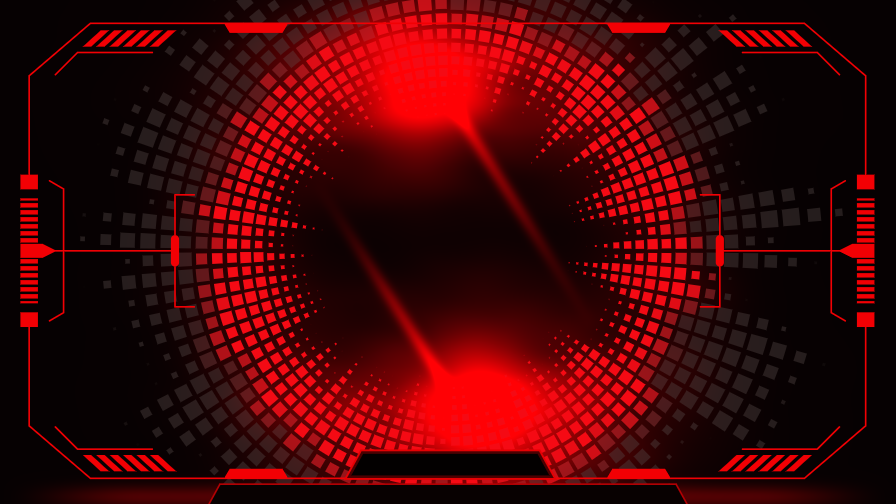
A WebGL 2 fragment shader for this background:

```glsl
#version 300 es
precision highp float;
// Red sci-fi HUD frame around a halftone ring with two smoky glows and light beams.
uniform vec2 u_resolution;
out vec4 fragColor;

const vec3 RED = vec3(1.0, 0.0, 0.015);
const float HEIGHT = 4.32;  // canvas height in scene units
const float SPOKES = 96.0;

vec2 hash2(vec2 p) {
    p = vec2(dot(p, vec2(127.1, 311.7)), dot(p, vec2(269.5, 183.3)));
    return fract(sin(p) * 43758.5) * 2.0 - 1.0;
}

float gradientNoise(vec2 p) {
    vec2 i = floor(p), f = p - i, u = f * f * (3.0 - 2.0 * f), e = vec2(1, 0);
    return mix(mix(dot(hash2(i), f), dot(hash2(i + e), f - e), u.x),
               mix(dot(hash2(i + e.yx), f - e.yx), dot(hash2(i + 1.0), f - 1.0), u.x), u.y);
}

float cover(float d) { return clamp(0.5 - d * u_resolution.y / HEIGHT, 0.0, 1.0); }

float box(vec2 p, vec2 halfSize) {
    vec2 d = abs(p) - halfSize;
    return max(d.x, d.y);
}

float segment(vec2 p, vec2 a, vec2 b) {
    vec2 ab = b - a;
    return length(p - a - ab * clamp(dot(p - a, ab) / dot(ab, ab), 0.0, 1.0));
}

float glow(vec2 p, vec2 center, vec2 size) {
    vec2 d = (p - center) / size;
    return exp(-dot(d, d));
}

float beam(vec2 p, vec2 bright, vec2 faint) {
    vec2 axis = faint - bright;
    float t = dot(p - bright, axis) / dot(axis, axis);
    float d = segment(p, bright, faint);
    return exp(-d * d / 0.0035) * (1.0 - smoothstep(0.1, 1.1, t));
}

vec3 background(vec2 p) {
    float smoke = 1.0 + 0.8 * gradientNoise(p * vec2(1.0, 1.9) + 4.0)
                + 0.35 * gradientNoise(p * vec2(2.1, 4.0));
    float halo = 0.55 * glow(p, vec2(-0.1, 1.38), vec2(1.3, 0.72))
               + 0.60 * glow(p, vec2(0.2, -1.3), vec2(1.25, 0.75));
    float core = 0.65 * glow(p, vec2(-0.17, 1.45), vec2(0.55, 0.36))
               + 0.70 * glow(p, vec2(0.28, -1.36), vec2(0.55, 0.38));
    float rim = 0.13 * exp(-pow((length(p) - 1.85) / 0.55, 2.0));
    float floorGlow = 0.28 * exp(-pow((p.y + 2.1) / 0.1, 2.0)) * smoothstep(3.84, 2.6, abs(p.x));
    float light = halo * smoke + core + rim * smoke + floorGlow
                + 0.45 * beam(p, vec2(0.08, 1.2), vec2(1.22, -0.6))
                + 0.5 * beam(p, vec2(0.02, -1.2), vec2(-1.1, 0.55));
    return vec3(0.025, 0.005, 0.006) + RED * min(light, 1.0);
}

// Log-polar cells keep the squares in proportion as the ring widens.
vec3 halftone(vec3 color, vec2 p) {
    float step = 6.28319 / SPOKES;
    vec2 cell = vec2(atan(p.y, p.x), log(max(length(p), 0.01))) / step;
    vec2 id = floor(cell);
    float angle = (id.x + 0.5) * step, radius = exp((id.y + 0.5) * step);
    vec2 dir = vec2(cos(angle), sin(angle));
    float ragged = gradientNoise(dir * 5.0 + 7.0) + 0.4 * hash2(vec2(id.x, 3.0)).x;
    float inner = 1.12 + 0.4 * ragged;
    float outer = 2.6 + 0.9 * ragged * abs(dir.x) + 0.35 * dir.x * dir.x;
    float size = 0.37 * smoothstep(inner, inner + 0.65, radius)
               * (1.0 - smoothstep(outer - 0.45, outer + 0.3, radius));
    size *= 1.0 + 0.12 * hash2(id).x;
    vec2 f = abs(fract(cell) - 0.5);
    float d = (max(f.x, f.y) - size) * step * length(p);
    float fade = smoothstep(1.9, 2.25, radius + 0.25 * ragged);
    vec3 tint = mix(vec3(0.96, 0.04, 0.08), vec3(0.13, 0.11, 0.11) + color * 0.6, fade);
    return mix(color, tint, cover(d) * smoothstep(0.03, 0.1, size));
}

// The frame is mirrored, so q lies in one quadrant.
float frameShape(vec2 q) {
    float line = min(segment(q, vec2(0, 1.95), vec2(3.06, 1.95)),
                     segment(q, vec2(3.06, 1.95), vec2(3.585, 1.5)));
    line = min(line, segment(q, vec2(3.585, 1.5), vec2(3.585, 0.65)));
    line = min(line, segment(q, vec2(2.53, 1.7), vec2(3.17, 1.7)));
    line = min(line, segment(q, vec2(3.17, 1.7), vec2(3.36, 1.51)));
    line = min(line, segment(q, vec2(3.29, 0), vec2(3.29, 0.53)));
    line = min(line, segment(q, vec2(3.29, 0.53), vec2(3.41, 0.6)));
    line = min(line, segment(q, vec2(2.335, 0), vec2(2.335, 0.48)));
    line = min(line, segment(q, vec2(2.335, 0.48), vec2(2.17, 0.48)));
    line = min(line, segment(q, vec2(2.335, 0), vec2(3.4, 0)));
    // Side blocks, ladder, arrow and pill
    float solid = box(q - vec2(3.585, 0.59), vec2(0.075, 0.063));
    float rung = abs(fract(q.y / 0.06) - 0.5) * 0.06 - 0.019;
    solid = min(solid, max(rung, box(q - vec2(3.585, 0), vec2(0.075, 0.45))));
    solid = min(solid, max(q.y - clamp((q.x - 3.35) * 0.5, 0.0, 0.06), abs(q.x - 3.505) - 0.155));
    solid = min(solid, segment(q, vec2(2.335, 0), vec2(2.335, 0.1)) - 0.035);
    // Edge tabs and corner hatching
    solid = min(solid, max(abs(q.x - 1.64) - 0.275 + (1.95 - q.y) * 0.6, abs(q.y - 1.91) - 0.042));
    float slant = q.x + (q.y - 1.82) * 1.1 - 2.38;
    float bar = abs(fract(slant / 0.115) - 0.5) * 0.115 - 0.036;
    bar = max(bar * 0.67, max(abs(slant - 0.345) - 0.345, abs(q.y - 1.82) - 0.07));
    return min(min(line - 0.007, solid), bar);
}

float trapezoid(vec2 p, float top, float bottom, float halfTop) {
    float side = (abs(p.x) - halfTop - (top - p.y) * 0.55) * 0.876;
    return max(side, max(p.y - top, bottom - p.y));
}

void main() {
    vec2 p = (gl_FragCoord.xy - 0.5 * u_resolution) / u_resolution.y * HEIGHT;
    vec3 color = halftone(background(p), p - vec2(0.01, 0.01));
    color = mix(color, RED * 0.95, cover(frameShape(abs(p - vec2(-0.005, 0.01)))));
    // Bottom panels
    float base = trapezoid(p, -1.99, -2.4, 1.955);
    color = mix(color, vec3(0.03, 0.003, 0.004), cover(base));
    color = mix(color, RED * 0.7, cover(abs(base) - 0.007));
    float panel = trapezoid(p - vec2(0.02, 0), -1.7, -1.945, 0.765);
    color = mix(color, RED * 0.3, cover(panel));
    color = mix(color, vec3(0.01, 0, 0), cover(panel + 0.03));
    color = mix(color, RED * 0.9, cover(abs(panel) - 0.008));
    fragColor = vec4(color, 1.0);
}
```
